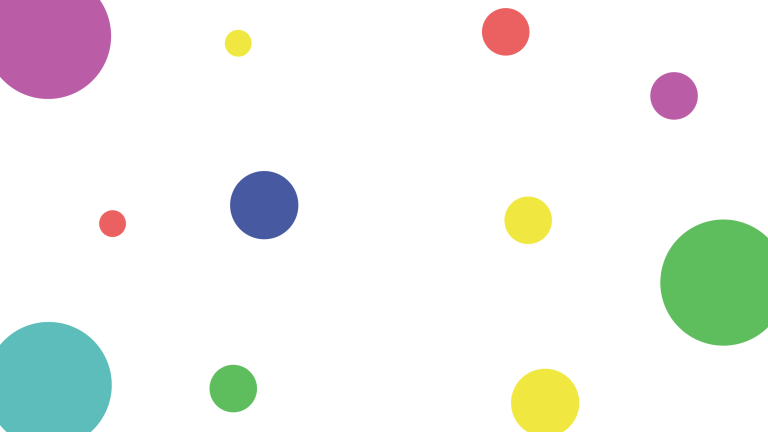
Write a Shadertoy shader that draws this background.

```glsl
// Draws a few flat coloured discs scattered on white, crowded towards the sides.

const vec3 WHITE  = vec3(1.0);
const vec3 PURPLE = vec3(0.73, 0.36, 0.65);
const vec3 BLUE   = vec3(0.28, 0.35, 0.63);
const vec3 GREEN  = vec3(0.37, 0.74, 0.36);
const vec3 TEAL   = vec3(0.36, 0.74, 0.73);
const vec3 YELLOW = vec3(0.94, 0.91, 0.25);
const vec3 RED    = vec3(0.92, 0.38, 0.38);

const int ROWS = 3;
const int LAST_COLUMN = 3;
const int DISC_COUNT = 11;
const vec3 DISC_COLORS[DISC_COUNT] = vec3[DISC_COUNT](
    PURPLE, RED, TEAL, YELLOW, BLUE, GREEN, RED, YELLOW, YELLOW, PURPLE, GREEN);

// Two random values in 0..1 from one seed
vec2 hash2(float seed) {
    return fract(sin(seed * vec2(127.1, 311.7) + vec2(74.7, 19.3)) * 43758.5453);
}

// Alternate discs of the two outer columns are large
bool isLarge(int column, int row) {
    bool outer = column == 0 || column == LAST_COLUMN;
    return outer && (column + row) % 2 == 0;
}

// Radius in canvas heights
float discRadius(int index, bool large) {
    if (large) return 0.146;
    if (index < 4) return 0.031;
    return index % 4 == 0 ? 0.079 : 0.055;
}

// Centre in 0..1 on both axes: a loose grid with an open middle
vec2 discCenter(int index, int column, int row, bool large) {
    float inset = large ? 0.06 : 0.125;
    float spread = smoothstep(0.0, 1.0, float(column) / float(LAST_COLUMN));
    float x = mix(inset, 1.0 - inset, spread);
    float y = 0.92 - 0.41 * float(row);
    if (column == LAST_COLUMN) y -= 0.16;  // stagger the last column
    vec2 jitter = hash2(float(index)) - 0.5;
    return vec2(x, y) + jitter * (large ? vec2(0.01, 0.02) : vec2(0.06, 0.07));
}

// Antialiased coverage of a disc
float discMask(vec2 p, vec2 center, float radius, float pixel) {
    float d = length(p - center) - radius;
    return 1.0 - smoothstep(-0.7 * pixel, 0.7 * pixel, d);
}

void mainImage(out vec4 fragColor, in vec2 fragCoord) {
    float pixel = 1.0 / iResolution.y;
    vec2 p = fragCoord * pixel;
    vec2 canvas = vec2(iResolution.x * pixel, 1.0);

    vec3 color = WHITE;
    for (int i = 0; i < DISC_COUNT; i++) {
        int column = i / ROWS;
        int row = i % ROWS;
        bool large = isLarge(column, row);
        vec2 center = discCenter(i, column, row, large) * canvas;
        float radius = discRadius(i, large);
        color = mix(color, DISC_COLORS[i], discMask(p, center, radius, pixel));
    }
    fragColor = vec4(color, 1.0);
}
```
